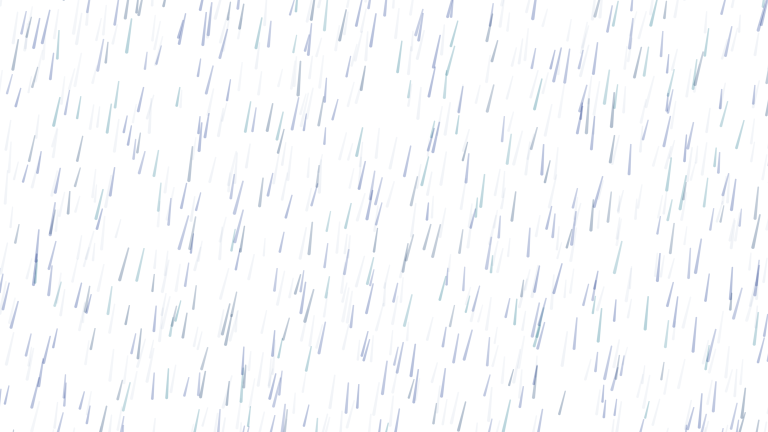
This pattern is drawn by a Shadertoy shader. Its source:

```glsl
const float CELL = 0.1; // cell size, in canvas heights

// Four random values per cell and drop
vec4 hash4(vec3 seed) {
    uvec3 u = uvec3(ivec3(seed) + 64) * uvec3(1597u, 3812u, 7919u);
    uint n = (u.x ^ (u.y * 2741u) ^ (u.z * 6151u)) * 48271u;
    vec4 r;
    for (int i = 0; i < 4; i++) {
        n = (n ^ (n >> 15)) * 739391u + 9973u;
        n = (n ^ (n >> 13)) * 668265u;
        n ^= n >> 16;
        r[i] = float(n & 65535u) / 65536.0;
    }
    return r;
}

// Distance to a round-ended streak, thick at the foot; returns (distance, height along it)
vec2 streak(vec2 p, vec2 axis, float radius) {
    float h = clamp(dot(p, axis) / dot(axis, axis), 0.0, 1.0);
    return vec2(length(p - axis * h) - radius * mix(1.0, 0.5, h), h);
}

vec3 dropTint(float pick) {
    vec3 violet = vec3(0.71, 0.75, 0.86);
    vec3 teal = vec3(0.72, 0.83, 0.86);
    vec3 slate = vec3(0.70, 0.75, 0.81);
    return pick < 0.58 ? violet : pick < 0.78 ? teal : slate;
}

void mainImage(out vec4 fragColor, in vec2 fragCoord) {
    float pixel = 1.0 / iResolution.y;
    vec2 p = fragCoord * pixel;
    vec2 home = floor(p / CELL);
    vec3 color = vec3(1.0);

    // Scattered drops of this cell and its neighbours
    for (int y = -1; y <= 1; y++)
    for (int x = -1; x <= 1; x++)
    for (int k = 0; k < 6; k++) {
        vec2 cell = home + vec2(x, y);
        vec4 place = hash4(vec3(cell, k));
        vec4 look = hash4(vec3(cell, k + 20));
        if (place.z > 0.75) continue;

        float size = mix(0.036, 0.078, look.x);
        float lean = mix(0.06, 0.29, place.w);
        float radius = mix(0.0025, 0.0039, 0.6 * look.x + 0.4 * look.y);
        vec2 foot = (cell + place.xy) * CELL;
        vec2 d = streak(p - foot, size * normalize(vec2(lean, 1.0)), radius);

        // Even drops are faint, odd ones tinted; overlaps multiply
        vec3 tint = k % 2 == 0 ? vec3(0.945, 0.955, 0.97) : dropTint(look.z);
        float cover = 1.0 - smoothstep(-0.7 * pixel, 0.7 * pixel, d.x);
        float strength = mix(1.0, 0.85, d.y) * mix(0.8, 1.05, look.w);
        color *= mix(vec3(1.0), tint, cover * strength);
    }
    fragColor = vec4(color, 1.0);
}
```
